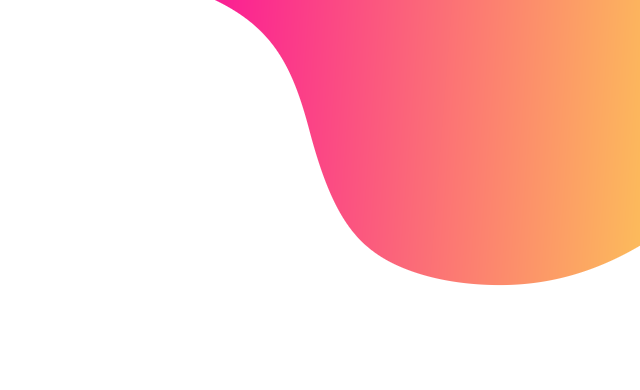
A WebGL 1 fragment shader for this background:

```glsl
precision highp float;

uniform vec2 u_resolution;

const vec3 PAPER = vec3(1.0);
const vec3 PINK = vec3(0.982, 0.117, 0.578);
const vec3 ORANGE = vec3(0.99, 0.731, 0.358);

vec2 bezier(vec2 a, vec2 b, vec2 c, vec2 d, float t) {
  float s = 1.0 - t;
  return s * s * s * a + 3.0 * s * s * t * b + 3.0 * s * t * t * c + t * t * t * d;
}

vec2 bezierTangent(vec2 a, vec2 b, vec2 c, vec2 d, float t) {
  float s = 1.0 - t;
  return normalize(s * s * (b - a) + 2.0 * s * t * (c - b) + t * t * (d - c));
}

// Signed distance to a curve that runs left to right; positive above it
float heightAbove(vec2 p, vec2 a, vec2 b, vec2 c, vec2 d) {
  float low = 0.0;
  float high = 1.0;
  for (int i = 0; i < 18; i++) {
    float middle = 0.5 * (low + high);
    if (bezier(a, b, c, d, middle).x < p.x) low = middle;
    else high = middle;
  }
  float t = 0.5 * (low + high);
  vec2 offset = p - bezier(a, b, c, d, t);
  vec2 tangent = bezierTangent(a, b, c, d, t);
  return tangent.x * offset.y - tangent.y * offset.x;
}

// Wave edge: shoulder, steep fall, shallow bowl, rising end
float waveDistance(vec2 p) {
  vec2 start = vec2(0.551, 1.0);
  vec2 fall = vec2(0.793, 0.667);
  vec2 bend = vec2(0.9915, 0.333);
  vec2 bottom = vec2(1.282, 0.269);
  vec2 end = vec2(1.641, 0.37);
  if (p.x < fall.x)
    return heightAbove(p, start, vec2(0.701, 0.928), vec2(0.75, 0.829), fall);
  if (p.x < bend.x)
    return heightAbove(p, fall, vec2(0.8465, 0.464), vec2(0.902, 0.3835), bend);
  if (p.x < bottom.x)
    return heightAbove(p, bend, vec2(1.073, 0.288), vec2(1.1795, 0.269), bottom);
  return heightAbove(p, bottom, vec2(1.406, 0.269), vec2(1.5235, 0.301), end);
}

// Slightly tilted horizontal blend
vec3 waveColor(vec2 p, float tilt) {
  float along = p.x + tilt * (1.0 - p.y);
  return mix(PINK, ORANGE, clamp((along - 0.551) / 1.141, 0.0, 1.0));
}

void main() {
  // Canvas height is one unit
  vec2 p = gl_FragCoord.xy / u_resolution.y;
  float coverage = clamp(0.5 + waveDistance(p) * u_resolution.y, 0.0, 1.0);
  gl_FragColor = vec4(mix(PAPER, waveColor(p, 0.08), coverage), 1.0);
}
```
